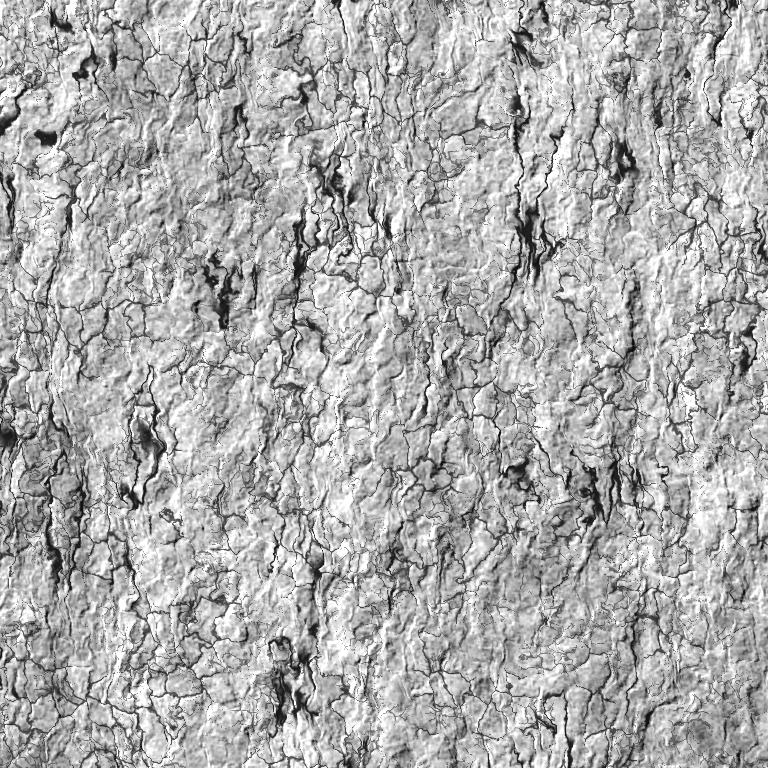
Give the GLSL for this texture, as a WebGL 2 fragment shader.

```glsl
#version 300 es
precision highp float;
// Weathered grey tree bark: cracked plates, upright furrows and gritty relief.

uniform vec2 u_resolution;
out vec4 fragColor;

const vec2 PLATE_SCALE = vec2(34.0, 23.0);   // large plates per canvas
const vec2 CHIP_SCALE = vec2(72.0, 58.0);    // small chips per canvas
const vec2 RELIEF_SCALE = vec2(36.0, 17.0);
const vec2 FURROW_SCALE = vec2(25.0, 6.5);
const vec2 LIGHT_STEP = vec2(-0.0024, 0.0022); // towards the light
const float RELIEF_GAIN = 1.25;
const float SHADOW_GAIN = 1.5;               // extra depth on the shaded side
const float GRAIN_SCALE = 250.0;
const float GRAIN_GAIN = 0.24;
const float BASE_TONE = 0.755;
const float DARKEST = 0.07;

float hash(vec2 p) {
    return fract(sin(dot(p, vec2(127.1, 311.7))) * 43758.5453);
}

vec2 hash2(vec2 p) {
    return vec2(hash(p), hash(p + 41.3));
}

float noise(vec2 p) {
    vec2 cell = floor(p), f = fract(p);
    f = f * f * (3.0 - 2.0 * f);
    float low = mix(hash(cell), hash(cell + vec2(1, 0)), f.x);
    float high = mix(hash(cell + vec2(0, 1)), hash(cell + vec2(1, 1)), f.x);
    return mix(low, high, f.y);
}

float fbm(vec2 p) {
    float sum = 0.0, weight = 0.5, total = 0.0;
    for (int i = 0; i < 4; i++) {
        sum += weight * noise(p);
        total += weight;
        weight *= 0.55;
        p = mat2(1.9, 0.5, -0.5, 1.9) * p + 17.7;
    }
    return sum / total;
}

// x: gap between the two nearest seeds (0 on a crack), y: random cell value
vec2 plates(vec2 p) {
    vec2 cell = floor(p);
    float nearest = 9.0, second = 9.0, id = 0.0;
    for (int y = -1; y <= 1; y++) {
        for (int x = -1; x <= 1; x++) {
            vec2 c = cell + vec2(x, y);
            float d = length(c + 0.1 + 0.8 * hash2(c) - p);
            if (d < nearest) {
                second = nearest;
                nearest = d;
                id = hash(c + 7.9);
            } else {
                second = min(second, d);
            }
        }
    }
    return vec2(second - nearest, id);
}

// Bends the plates and furrows out of their regular grid and frays their edges
vec2 warp(vec2 p) {
    vec2 broad = vec2(fbm(p * vec2(9.0, 6.0)), fbm(p * vec2(9.0, 6.0) + 53.0)) - 0.5;
    vec2 fine = vec2(fbm(p * 62.0), fbm(p * 62.0 + 29.0)) - 0.5;
    return p + 0.075 * broad + 0.022 * fine;
}

// Distance from the middle of an upright furrow, in noise units
float furrowDistance(vec2 p) {
    return abs(fbm(p * FURROW_SCALE + 3.0) - 0.5);
}

float height(vec2 p) {
    vec2 w = warp(p);
    vec2 plate = plates(w * PLATE_SCALE);
    float rim = smoothstep(0.0, 0.3, plate.x);
    float bank = smoothstep(0.0, 0.08, furrowDistance(w));
    return 1.7 * fbm(w * RELIEF_SCALE) + 0.1 * rim + 0.12 * plate.y + 0.12 * bank;
}

// Dark line of the given half width; fades out as the width reaches zero
float crack(float d, float width) {
    return (1.0 - smoothstep(0.1 * width, width + 0.001, d)) * smoothstep(0.0, 0.03, width);
}

void main() {
    vec2 p = gl_FragCoord.xy / u_resolution.y;
    vec2 w = warp(p);

    // Side light on the relief
    float slope = RELIEF_GAIN * (height(p) - height(p + LIGHT_STEP));
    float tone = BASE_TONE + max(slope, 0.0) + SHADOW_GAIN * min(slope, 0.0);

    // Pale upright streaks, plate tints and grit
    vec2 plate = plates(w * PLATE_SCALE);
    vec2 chip = plates(w * CHIP_SCALE + 11.0);
    tone += 0.38 * (fbm(p * vec2(11.0, 2.6) + 8.0) - 0.5);
    tone += 0.07 * (plate.y - 0.5) + 0.06 * (chip.y - 0.5);
    tone += 0.36 * (fbm(w * vec2(75.0, 50.0)) - 0.5);
    tone += GRAIN_GAIN * (noise(p * GRAIN_SCALE) - 0.5);

    // Cracks that open and close along their length
    float plateOpen = smoothstep(0.4, 0.9, noise(p * vec2(27.0, 19.0) + 5.0));
    float chipOpen = smoothstep(0.45, 0.9, noise(p * vec2(35.0, 29.0) + 71.0));
    float furrowOpen = smoothstep(0.42, 0.8, fbm(p * vec2(13.0, 8.0) + 31.0));
    float dark = 0.7 * crack(plate.x, 0.13 * plateOpen);
    dark = max(dark, 0.5 * crack(chip.x, 0.18 * chipOpen));
    dark = max(dark, 0.92 * crack(furrowDistance(w), 0.06 * furrowOpen));

    // Soft shade around the deep hollows
    tone -= 0.16 * furrowOpen * (1.0 - smoothstep(0.0, 0.08, furrowDistance(w)));
    tone = mix(tone, DARKEST, dark);
    fragColor = vec4(vec3(clamp(tone, DARKEST, 1.0)), 1.0);
}
```
